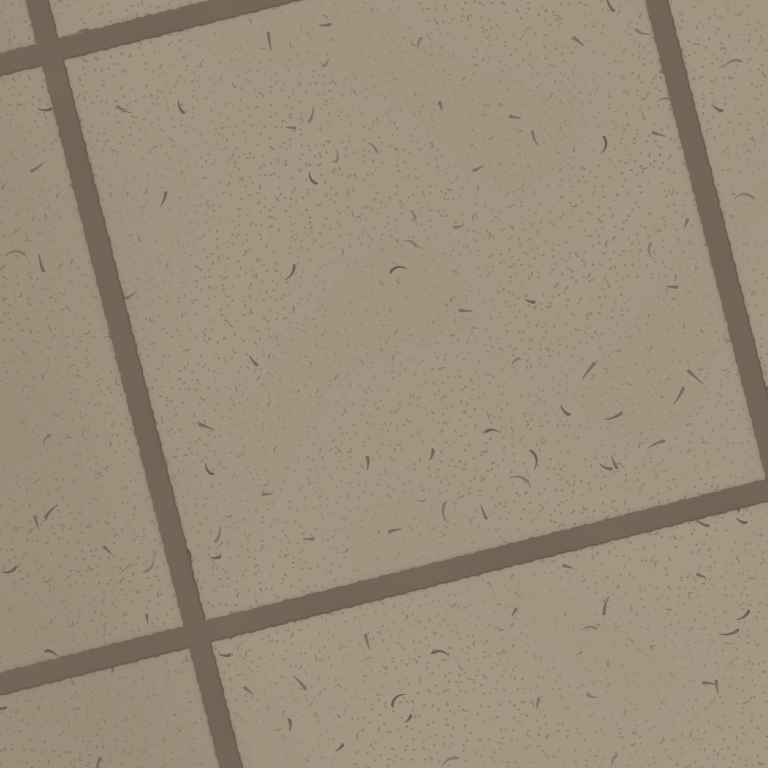
Reproduce this texture procedurally as a WebGL 1 fragment shader.

```glsl
precision highp float;

uniform vec2 u_resolution;

// Layout, in canvas heights
const vec2 JUNCTION = vec2(0.2565, 0.1745);
const float PITCH = 0.782;
const float TILT = 0.2475;
const float BAR_HALF = 0.0143;
const float RIM_HALF = 0.0013;
const float EDGE_WOBBLE = 0.0004;

// Colours
const vec3 TILE = vec3(0.642, 0.582, 0.512);
const vec3 TILE_DIM = vec3(0.606, 0.546, 0.476);
const vec3 BAR = vec3(0.452, 0.393, 0.342);
const vec3 RIM = vec3(0.365, 0.310, 0.268);
const vec3 HOLE = vec3(0.385, 0.325, 0.275);

// Strength of each kind of mark
const float PIT_DEPTH = 0.42;
const float DASH_DEPTH = 0.42;
const float FISSURE_DEPTH = 0.85;
const float TILE_VARIATION = 0.012;

vec2 hash2(vec2 p) {
  vec2 k = vec2(dot(p, vec2(127.1, 311.7)), dot(p, vec2(269.5, 183.3)));
  return fract(sin(k) * 43758.55);
}

// Cellular scatter of bent, tapered strokes; returns coverage
float strokes(vec2 p, float cell, float halfLength, float halfWidth, float chance, float aa) {
  vec2 home = floor(p / cell);
  float ink = 0.0;
  for (int j = -1; j <= 1; j++) {
    for (int i = -1; i <= 1; i++) {
      vec2 id = home + vec2(float(i), float(j));
      vec2 place = hash2(id + 3.7);
      vec2 look = hash2(id + 41.3);
      vec2 fate = hash2(id + 87.9);
      vec2 d = p - (id + place) * cell;
      float c = cos(6.2832 * look.x);
      float s = sin(6.2832 * look.x);
      d = vec2(c * d.x + s * d.y, c * d.y - s * d.x);
      d.y += (fate.y - 0.5) * d.x * d.x / halfLength;
      float reach = halfLength * mix(0.35, 1.0, look.y);
      float along = clamp(d.x, -reach, reach);
      float thick = halfWidth * (1.0 - 0.35 * (along / reach + 1.0));
      float dist = length(d - vec2(along, 0.0)) - thick;
      float depth = step(fate.x, chance) * mix(0.5, 1.0, fate.y);
      ink = max(ink, depth * (1.0 - smoothstep(-aa, aa, dist)));
    }
  }
  return ink;
}

// Slow layered sines, 0 to 1
float patches(vec2 p) {
  float n = sin(p.x * 13.0 + 2.0 * sin(p.y * 9.0));
  n += sin(p.y * 17.0 + 2.0 * sin(p.x * 11.0 + 1.3));
  return 0.5 + 0.25 * n;
}

void main() {
  float pixel = 1.0 / min(u_resolution.x, u_resolution.y);
  vec2 uv = gl_FragCoord.xy * pixel;
  float aa = 0.75 * pixel;

  // Tilted grid space
  float c = cos(TILT);
  float s = sin(TILT);
  vec2 d = uv - JUNCTION;
  vec2 q = vec2(c * d.x + s * d.y, c * d.y - s * d.x);
  vec2 tileId = floor(q / PITCH);
  vec2 offset = (fract(q / PITCH + 0.5) - 0.5) * PITCH;
  offset += EDGE_WOBBLE * (sin(q.yx * 190.0) + sin(q.yx * 437.0 + 1.7));

  // Tile face: dimmer to the left, faint change from tile to tile
  float patchy = patches(q);
  float light = smoothstep(-0.02, 0.34, uv.x + 0.25 * (uv.y - 0.5));
  vec3 color = mix(TILE_DIM, TILE, light);
  color *= 1.0 + TILE_VARIATION * (hash2(tileId).x - 0.5);
  color *= 1.0 + 0.012 * (patchy - 0.5);

  // Pits, short dashes and long fissures
  float pits = strokes(q, 0.0105, 0.0012, 0.0017, 0.68, aa);
  float dashes = strokes(q + 5.0, 0.029, 0.0045, 0.0015, 0.55, aa);
  float fissures = strokes(q + 9.0, 0.066, 0.0125, 0.0023, 0.5, aa);
  float marks = max(pits * PIT_DEPTH * mix(0.45, 1.1, patchy), dashes * DASH_DEPTH);
  marks = max(marks, fissures * FISSURE_DEPTH);
  color = mix(color, HOLE, marks);

  // Soft shade beside the bars, then the bars
  vec2 away = abs(offset) - BAR_HALF;
  float gap = min(away.x, away.y);
  color *= 1.0 - 0.10 * exp(-max(gap, 0.0) / 0.003);
  vec3 bar = BAR * (1.0 + 0.03 * (patches(q * 2.0) - 0.5));
  color = mix(color, bar, 1.0 - smoothstep(-aa, aa, gap));

  // Dark rim on the right and lower edges, open at the junctions
  vec2 rimDist = abs(vec2(offset.x, -offset.y) - BAR_HALF) - RIM_HALF;
  vec2 rim = 1.0 - smoothstep(-aa, aa, rimDist);
  rim *= smoothstep(-aa, aa, away.yx);
  color = mix(color, RIM, 0.6 * max(rim.x, rim.y));

  gl_FragColor = vec4(color, 1.0);
}
```
